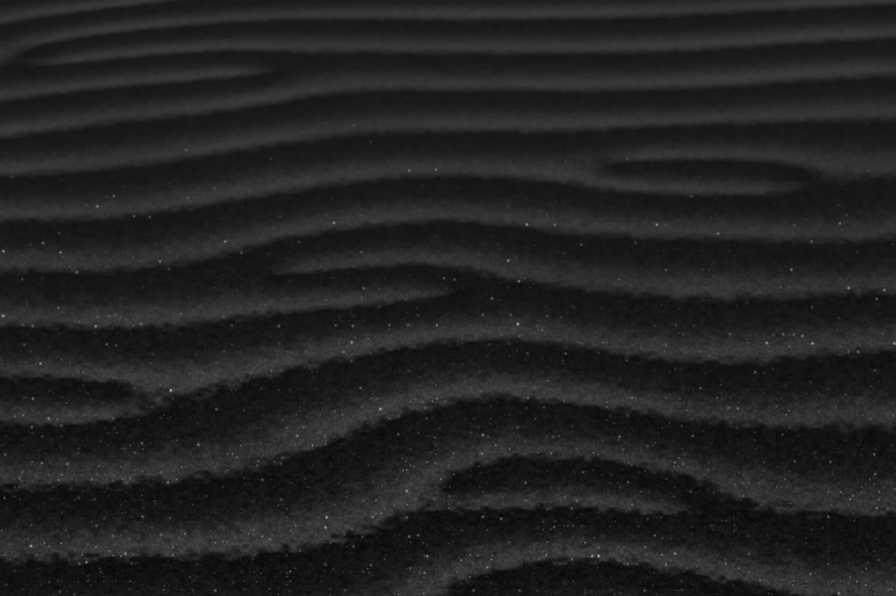
Write a Shadertoy shader that draws this texture.

```glsl
// Dark wind-rippled sand seen at a low angle, soft far away and grainy up close.
// A perspective phase field is bent by a dune swell and split by ripple forks;
// its fractional part shades each ripple, then grain and glints are added.

const float TAU = 6.2831853;
const float FORK_PAIRS = 5.0;

// Hash without sine
float hash(vec2 p) {
    vec3 q = fract(p.xyx * 0.1031);
    q += dot(q, q.yzx + 33.33);
    return fract((q.x + q.y) * q.z);
}

float valueNoise(vec2 p) {
    vec2 cell = floor(p), f = fract(p);
    f = f * f * (3.0 - 2.0 * f);
    float low = mix(hash(cell), hash(cell + vec2(1, 0)), f.x);
    float high = mix(hash(cell + vec2(0, 1)), hash(cell + vec2(1, 1)), f.x);
    return mix(low, high, f.y);
}

// Phase winding around a point where one ripple begins
float forkPhase(vec2 offset) {
    return atan(offset.y * 2.2, offset.x) / TAU;
}

// Vertical bend of the ripples: tilt, central swell, gentle wobble
float rippleBend(vec2 p) {
    float swellX = (p.x - 0.48 - 0.5 * p.y) / 0.3;
    float swell = (0.022 + 0.13 * p.y * p.y) * exp(-swellX * swellX);
    float tilt = p.x * mix(0.06, 0.025, p.y);
    float wobble = 0.028 * (valueNoise(p * vec2(3.2, 4.5) + 7.3) - 0.5);
    return swell + tilt + wobble;
}

// Returns ripple phase in x and crest strength near forks in y
vec2 rippleField(vec2 p) {
    float phase = 9.5 * log(1.0 + 2.45 * max(p.y + rippleBend(p), 0.0));
    float strength = 1.0;
    for (float i = 0.0; i < FORK_PAIRS; i++) {
        vec2 center = vec2(1.5 * fract(0.17 + i * 0.618), (i + 0.6) / 5.5);
        vec2 reach = vec2(0.13 + 0.1 * hash(vec2(i, 3.0)), 0.012);
        vec2 start = p - center + reach;
        vec2 end = p - center - reach;
        phase += forkPhase(start) - forkPhase(end);
        float nearest = min(length(start * vec2(0.5, 1)), length(end * vec2(0.5, 1)));
        strength *= mix(0.4, 1.0, smoothstep(0.0, 0.035, nearest));
    }
    return vec2(phase, strength);
}

// Slow rise toward the crest, quick fall into the lee shadow
float rippleLight(float phase, float leeWidth) {
    float t = fract(phase);
    float crest = smoothstep(0.2, 1.0, t);
    float rise = 0.3 * t + 0.7 * crest * crest * crest;
    return max(rise, 1.0 - smoothstep(0.0, leeWidth, t));
}

// Sparse soft glints, one candidate per grid cell
float glints(vec2 p, float density, float chance, float radius, float pixel) {
    vec2 g = p * density, cell = floor(g);
    vec2 seat = 0.3 + 0.4 * vec2(hash(cell + 11.7), hash(cell + 47.1));
    float dist = length(g - cell - seat) / density;
    float spot = 1.0 - smoothstep(0.0, radius + 0.5 * pixel, dist);
    float power = hash(cell + 83.9);
    return spot * step(hash(cell), chance) * mix(0.15, 1.0, power * power * power);
}

void mainImage(out vec4 fragColor, in vec2 fragCoord) {
    // Height units; p.y grows downward, toward the viewer
    vec2 p = vec2(fragCoord.x, iResolution.y - fragCoord.y) / iResolution.y;
    float pixel = 1.0 / iResolution.y;
    float nearness = smoothstep(0.05, 0.95, p.y);

    // Ripples, with slightly ragged edges
    vec2 field = rippleField(p);
    float ragged = (valueNoise(p * vec2(75.0, 130.0)) - 0.5) * mix(0.05, 0.16, nearness);
    float light = rippleLight(field.x + ragged, mix(0.3, 0.2, nearness));
    light *= field.y * mix(0.8, 1.08, valueNoise(p * vec2(5.0, 9.0) + 31.0));

    float shadowTone = mix(0.085, 0.052, nearness);
    float crestTone = mix(0.215, 0.225, nearness);
    float tone = mix(shadowTone, crestTone, light);

    // Sand grain: blurred clumps far away, crisp grains near
    float clumps = valueNoise(p * vec2(95.0, 140.0) + 5.0) - 0.5;
    float grains = valueNoise(p * 290.0 + 19.0) - 0.5;
    tone += clumps * mix(0.012, 0.035, nearness);
    tone += grains * mix(0.012, 0.065, nearness) * (0.55 + 0.7 * light);

    // Glints
    float sunlit = 0.55 + 0.45 * light;
    tone += 0.5 * sunlit * glints(p, 65.0, 0.02 + 0.13 * nearness, 0.0033, pixel)
          * smoothstep(0.08, 0.5, p.y);
    tone += 0.32 * sunlit * nearness * glints(p + 3.1, 140.0, 0.16 * nearness, 0.0022, pixel);

    fragColor = vec4(vec3(clamp(tone, 0.0, 1.0)), 1.0);
}
```
